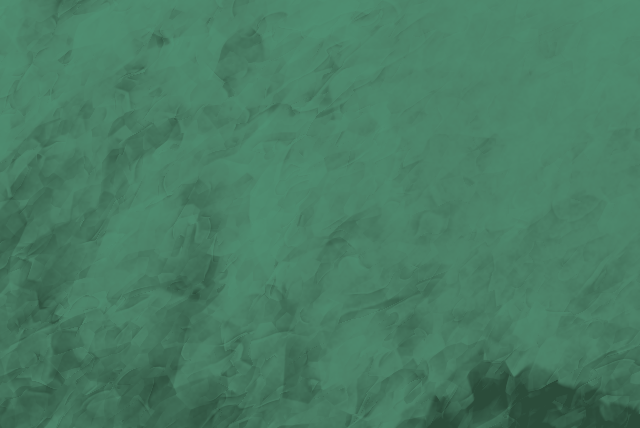
Write a Shadertoy shader that draws this texture.

```glsl
// Crumpled green paper: slanted facets, short sharp folds and a shaded lower edge.

vec2 hash2(vec2 p) {
    vec3 q = fract(vec3(p.xyx) * vec3(0.1031, 0.1030, 0.0973));
    q += dot(q, q.yzx + 33.33);
    return fract((q.xx + q.yz) * q.zy);
}

float noise(vec2 p) {
    vec2 i = floor(p), f = fract(p);
    f = f * f * (3.0 - 2.0 * f);
    float low = mix(hash2(i).x, hash2(i + vec2(1, 0)).x, f.x);
    float high = mix(hash2(i + vec2(0, 1)).x, hash2(i + vec2(1, 1)).x, f.x);
    return mix(low, high, f.y) - 0.5;
}

float fbm(vec2 p) {
    float sum = 0.0, gain = 0.55;
    for (int i = 0; i < 4; i++) {
        sum += gain * noise(p);
        p = mat2(1.6, 1.2, -1.2, 1.6) * p + 7.3;
        gain *= 0.5;
    }
    return sum;
}

// Cells with a random tone and tilt, blended narrowly at their borders
float facets(vec2 p) {
    vec2 cell = floor(p);
    float sum = 0.0, total = 1e-30;
    for (int y = -1; y <= 1; y++)
    for (int x = -1; x <= 1; x++) {
        vec2 id = cell + vec2(x, y);
        vec2 toSeed = id + hash2(id) - p;
        vec2 tilt = hash2(id + 41.7) - 0.5;
        float weight = exp(-50.0 * dot(toSeed, toSeed));
        sum += weight * (hash2(id + 17.1).x - 0.5 + 1.8 * dot(toSeed, tilt));
        total += weight;
    }
    return sum / total;
}

// Position along and across a crease direction
vec2 along(vec2 p, float angle) {
    return vec2(dot(p, vec2(cos(angle), sin(angle))), dot(p, vec2(-sin(angle), cos(angle))));
}

// Angular contour: a lit rim beside a shadow that fades to one side
float folds(vec2 p, float seed) {
    float s = 0.8 * noise(p + seed) + 0.35 * facets(p * 1.3 + seed);
    float shadow = smoothstep(0.0, 0.03, s) * exp(-max(s, 0.0) * 13.0);
    float rim = smoothstep(-0.07, -0.01, s) * (1.0 - smoothstep(-0.01, 0.01, s));
    float broken = smoothstep(0.0, 0.2, noise(p * 1.3 + seed * 3.1));
    return broken * (0.4 * rim - shadow);
}

float blob(vec2 p, vec2 center, vec2 radius) {
    return 1.0 - smoothstep(0.45, 1.1, length((p - center) / radius));
}

void mainImage(out vec4 fragColor, in vec2 fragCoord) {
    vec2 p = fragCoord / iResolution.y;
    vec2 warp = vec2(fbm(p * 4.0), fbm(p * 4.0 + 19.4));
    vec2 bent = p + 0.055 * warp;

    // The sheet is flatter toward the upper right
    float flatness = smoothstep(0.65, 1.1, p.x + 0.3 * warp.x) * smoothstep(0.05, 0.4, p.y);
    float crumple = mix(1.0, 0.42, flatness);

    // Facets from broad to fine, each set turned a little
    vec2 broad = along(bent, 0.70), middle = along(bent, 0.95), fine = along(bent, 0.50);
    float relief = 0.38 * facets(broad * vec2(3.4, 6.5) + 3.0);
    relief += 0.36 * facets(middle * vec2(6.5, 13.0) + 11.0);
    relief += 0.30 * facets(fine * vec2(13.0, 23.0) + 23.0);
    relief += 0.20 * facets(middle * vec2(24.0, 42.0) + 37.0);

    // Large, medium and small folds
    float creases = 0.42 * folds(broad * vec2(5.0, 11.0), 5.0);
    creases += 0.42 * folds(fine * vec2(9.0, 19.0), 31.0);
    creases += 0.36 * folds(middle * vec2(14.0, 27.0), 57.0);

    // Overall light, then the shaded hollows
    float tone = 0.05 + 0.55 * (p.y - 0.5) + 0.20 * fbm(p * 2.5 + 9.0);
    tone += crumple * (0.90 * relief + creases);
    tone -= 0.22 * blob(bent, vec2(0.03, 0.57), vec2(0.20, 0.20));
    tone -= 0.28 * blob(bent, vec2(0.03, 0.16), vec2(0.18, 0.20));
    tone -= 0.25 * blob(bent, vec2(0.36, 0.04), vec2(0.18, 0.16));

    // Dark folded ridge at the lower right
    float ridge = 0.21 - max((1.12 - bent.x) * 1.3, (bent.x - 1.12) * 0.42) - bent.y;
    ridge += 0.04 * facets(bent * 14.0);
    float hollow = smoothstep(0.0, 0.022, ridge);
    tone -= hollow * (0.48 + 0.8 * facets(fine * vec2(9.0, 17.0) + 50.0));

    // Mottled fibres
    tone += 0.20 * fbm(p * 50.0) + 0.10 * noise(p * 150.0);

    vec3 paper = vec3(0.295, 0.508, 0.406);
    vec3 shade = vec3(0.185, 0.325, 0.252);
    vec3 lit = vec3(0.312, 0.580, 0.460);
    vec3 color = mix(paper, shade, clamp(-tone, 0.0, 1.15));
    color = mix(color, lit, 1.0 - exp(-1.6 * max(tone, 0.0)));
    fragColor = vec4(color, 1.0);
}
```
